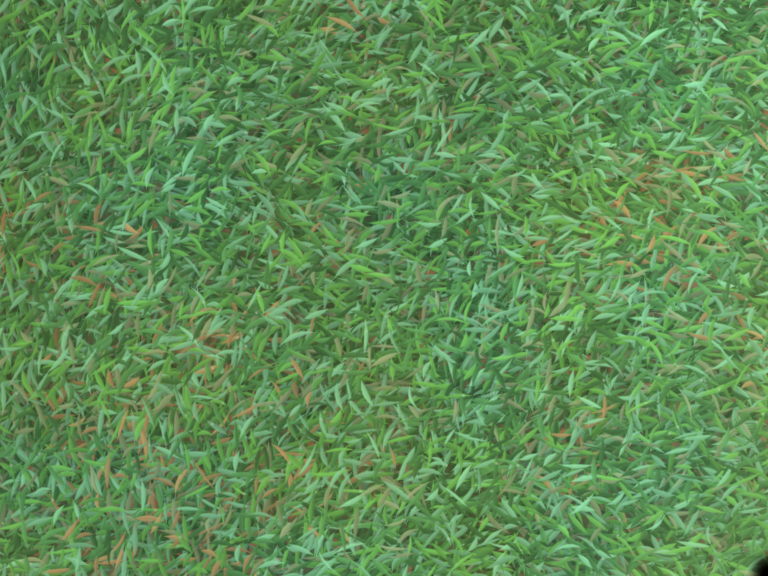
A WebGL 1 fragment shader for this texture:

```glsl
precision highp float;
// Dense lawn of short, soft-edged grass blades with dry thatch showing between them.
uniform vec2 u_resolution;

const float LAYERS = 14.0;
const float CELL = 0.034;

// Four random values per lattice point, without sine
vec4 hash4(vec2 p) {
  vec4 q = fract(p.xyxy * vec4(0.1031, 0.1030, 0.0973, 0.1099));
  q += dot(q, q.wzxy + 33.33);
  return fract((q.xxyz + q.yzzw) * q.zywx);
}

float noise(vec2 p) {
  vec2 i = floor(p), f = fract(p);
  f = f * f * (3.0 - 2.0 * f);
  return mix(mix(hash4(i).x, hash4(i + vec2(1.0, 0.0)).x, f.x),
             mix(hash4(i + vec2(0.0, 1.0)).x, hash4(i + 1.0).x, f.x), f.y);
}

// Blade colour by share; dryness moves blades towards straw
vec3 bladeColor(float pick, float dryness) {
  pick += dryness;
  vec3 color = vec3(0.27, 0.44, 0.25);
  color = mix(color, vec3(0.34, 0.56, 0.32), step(0.17, pick));
  color = mix(color, vec3(0.41, 0.67, 0.32), step(0.42, pick));
  color = mix(color, vec3(0.48, 0.72, 0.53), step(0.63, pick));
  color = mix(color, vec3(0.52, 0.59, 0.42), step(0.87, pick));
  return mix(color, vec3(0.66, 0.56, 0.37), step(0.98, pick));
}

// Earth and dead stems beneath the blades
vec3 thatch(vec2 p) {
  vec3 color = mix(vec3(0.21, 0.29, 0.18), vec3(0.36, 0.37, 0.25), noise(p * 75.0));
  return mix(color, vec3(0.53, 0.38, 0.27), smoothstep(0.6, 0.9, noise(p * 48.0 + 31.0)));
}

void main() {
  vec2 p = gl_FragCoord.xy / u_resolution.y;
  float aspect = u_resolution.x / u_resolution.y;
  float side = p.x / aspect;
  float soft = max(0.0023, 0.8 / u_resolution.y);
  vec3 color = thatch(p);

  // Blades, from the deepest layer to the top one
  for (float layer = 0.0; layer < LAYERS; layer++) {
    float height = layer / (LAYERS - 1.0);
    vec2 shift = hash4(vec2(layer + 3.0, 57.0)).xy;
    vec2 home = floor(p / CELL + shift);
    for (float j = -1.0; j <= 1.0; j++) {
      for (float i = -1.0; i <= 1.0; i++) {
        vec2 cell = home + vec2(i, j);
        vec4 place = hash4(cell + 71.0 * layer + 11.0);
        vec4 look = hash4(cell + 43.0 * layer + 207.0);
        vec2 center = (cell + place.xy - shift) * CELL;

        // Random directions, with a slight lean that drifts over the lawn
        float lean = 1.2 - 1.5 * side + 1.2 * (noise(center * 4.0) - 0.5);
        float angle = lean + (place.z - 0.5) * 3.14 * mix(0.6, 1.0, look.w);
        vec2 along = vec2(cos(angle), sin(angle));
        vec2 d = p - center;
        vec2 q = vec2(dot(d, along), dot(d, vec2(-along.y, along.x)));

        // Curved, tapered outline
        float t = q.x / mix(0.014, 0.030, place.w);
        q.y += (look.z - 0.5) * 0.010 * t * t;
        float halfWidth = mix(0.0026, 0.0050, look.y);
        float cover = smoothstep(soft, -soft, abs(q.y) - halfWidth * (1.0 - t * t));

        // Colour, one lit side and depth shade
        float dryness = 0.26 * (noise(center * 5.0 + 9.0) - 0.5) + 0.03 * (0.5 - side);
        vec3 blade = bladeColor(look.x, dryness);
        blade *= mix(0.88, 1.12, fract(look.y * 17.0 + look.x * 5.0));
        blade *= 1.0 + 0.10 * clamp(q.y / halfWidth, -1.0, 1.0);
        blade *= mix(0.66, 1.04, height);
        color = mix(color, blade, cover * 0.93);

        // Pale glint near a few tips
        float glint = step(0.95, look.w) * height * smoothstep(0.0045, 0.0, length(q - vec2(0.01, 0.0)));
        color = mix(color, vec3(0.74, 0.80, 0.71), 0.6 * glint);
      }
    }
  }

  // Broad light and tint: cooler and darker left, brighter right
  float patches = noise(p * 3.5 + 5.0) - 0.5;
  color *= mix(0.94, 1.08, smoothstep(0.2, 1.0, side)) + 0.10 * patches;
  color += vec3(0.020, 0.0, -0.020) * (noise(p * 6.0 + 20.0) - 0.5) * 2.0;
  color = mix(color, vec3(0.50, 0.68, 0.45), 0.15 * smoothstep(0.75, 1.1, side + 0.2 * (0.5 - p.y)));

  // Shadowed lower right corner
  float corner = length((p - vec2(aspect, 0.0)) * vec2(1.0, 0.8));
  color *= smoothstep(0.008, 0.040, corner);
  gl_FragColor = vec4(color, 1.0);
}
```
